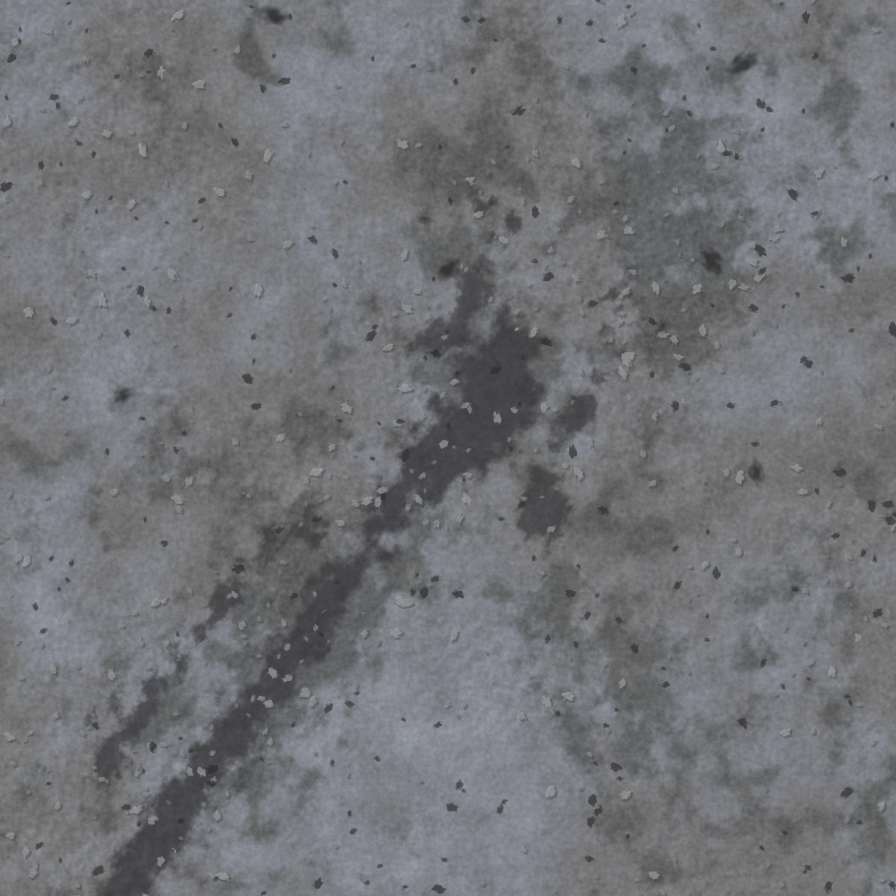
Give the GLSL for this texture, as a Shadertoy shader.

```glsl
vec2 hash2(vec2 p) {
    vec3 q = fract(vec3(p.xyx) * vec3(0.1031, 0.1030, 0.0973));
    q += dot(q, q.yzx + 33.33);
    return fract((q.xx + q.yz) * q.zy);
}

float gradientNoise(vec2 p) {
    vec2 i = floor(p), f = fract(p);
    vec2 u = f * f * f * (f * (f * 6.0 - 15.0) + 10.0);
    vec2 e = vec2(0.0, 1.0);
    float a = dot(hash2(i) * 2.0 - 1.0, f);
    float b = dot(hash2(i + e.yx) * 2.0 - 1.0, f - e.yx);
    float c = dot(hash2(i + e.xy) * 2.0 - 1.0, f - e.xy);
    float d = dot(hash2(i + e.yy) * 2.0 - 1.0, f - e.yy);
    return mix(mix(a, b, u.x), mix(c, d, u.x), u.y);
}

float fbm(vec2 p) {
    float sum = 0.0, amp = 1.0;
    for (int i = 0; i < 5; i++) {
        sum += amp * gradientNoise(p);
        p = mat2(1.6, 1.2, -1.2, 1.6) * p + 17.3;
        amp *= 0.55;
    }
    return sum;
}

// Signed distance to a capsule whose radius runs from ra to rb
float taper(vec2 p, vec2 a, vec2 b, float ra, float rb) {
    vec2 ab = b - a;
    float t = clamp(dot(p - a, ab) / dot(ab, ab), 0.0, 1.0);
    return length(p - a - ab * t) - mix(ra, rb, t);
}

// Scattered irregular grains: x = coverage, y = random tone
vec2 grains(vec2 p, float cells, float density, float size, float pixel) {
    vec2 g = p * cells, result = vec2(0.0);
    for (int y = -1; y <= 1; y++)
    for (int x = -1; x <= 1; x++) {
        vec2 id = floor(g) + vec2(x, y);
        vec2 pick = hash2(id + 71.7);
        vec2 d = g - id - hash2(id + 13.1);
        float angle = 6.283 * hash2(id + 5.9).x;
        d = mat2(cos(angle), sin(angle), -sin(angle), cos(angle)) * d;
        d.x *= 0.65;
        float r = size * mix(0.35, 1.0, pick.y * pick.y);
        float edge = length(d) - r * (1.0 + 0.8 * gradientNoise(d / r * 1.3 + id));
        float soft = max(pixel * cells, 0.08);
        float cover = smoothstep(soft, -soft, edge) * step(pick.x, density);
        if (cover > result.x) result = vec2(cover, pick.y);
    }
    return result;
}

void mainImage(out vec4 fragColor, in vec2 fragCoord) {
    float pixel = 1.0 / min(iResolution.x, iResolution.y);
    vec2 p = fragCoord * pixel;
    vec2 along = vec2(0.63, 0.777);
    vec2 q = vec2(dot(p, along), dot(p, vec2(along.y, -along.x)));

    float broad = fbm(p * 3.2 + 4.0);
    float mottle = fbm(p * 13.0 + 31.0);
    float crumbs = fbm(p * 38.0 + 9.0);
    float brushed = fbm(q * vec2(9.0, 30.0) + 50.0);

    // Bare concrete
    float light = 0.482 + 0.10 * broad + 0.075 * mottle + 0.04 * crumbs;
    vec3 color = light * vec3(0.99, 1.0, 1.03);
    color *= mix(vec3(1.015, 1.0, 0.975), vec3(0.985, 1.0, 1.03),
                 smoothstep(-0.35, 0.35, broad + 0.5 * mottle));

    // Brownish damp blotches, denser around the streak and on the right
    float band = taper(p, vec2(0.12, 0.08), vec2(0.68, 0.72), 0.08, 0.13);
    float near = smoothstep(0.16, -0.08, band);
    float damp = 0.75 * fbm(p * 5.0 + 80.0) + 0.55 * fbm(p * 20.0 + 12.0);
    damp += 0.25 * near + 0.08 * smoothstep(0.3, 0.9, p.x) + 0.25 * brushed * near;
    damp += 0.22 * smoothstep(0.12, 0.0, length(p - vec2(0.73, 0.81)));
    damp += 0.18 * smoothstep(0.13, 0.0, length(p - vec2(0.71, 0.19)));
    color = mix(color, vec3(0.335, 0.337, 0.333) + 0.05 * crumbs,
                0.72 * smoothstep(0.14, 0.48, damp));

    // Dark diagonal streak with ragged side strokes
    float core = taper(p, vec2(0.14, 0.01), vec2(0.39, 0.36), 0.030, 0.018);
    core = min(core, taper(p, vec2(0.39, 0.36), vec2(0.56, 0.58), 0.010, 0.050));
    float side = taper(p, vec2(0.50, 0.61), vec2(0.55, 0.75), 0.035, 0.015);
    side = min(side, taper(p, vec2(0.59, 0.42), vec2(0.71, 0.69), 0.022, 0.008));
    side = min(side, taper(p, vec2(0.11, 0.15), vec2(0.33, 0.41), 0.016, 0.012));
    float ragged = 0.030 * mottle + 0.025 * crumbs + 0.025 * brushed;
    float stain = smoothstep(0.014, -0.016, core + ragged);
    stain = max(stain, 0.85 * smoothstep(0.012, -0.018, side + 1.6 * ragged + 0.006));
    color = mix(color, vec3(0.258, 0.258, 0.268) + 0.03 * crumbs, 0.9 * stain);

    // Fine sandy grain, with a relief lit from the upper left
    vec2 lift = vec2(-0.0022, 0.0022);
    float relief = fbm((p - lift) * 75.0) - fbm((p + lift) * 75.0);
    float rough = smoothstep(-0.2, 0.35, fbm(p * 4.5 + 23.0) + 0.25 * near);
    float sand = gradientNoise(p * 150.0) + 0.8 * gradientNoise(p * 260.0 + 7.0);
    color += (0.055 * sand + mix(0.018, 0.05, rough) * relief) * (1.0 - 0.55 * stain);

    // Pale pebbles, each with a small shadow, gathered in rough areas
    float crowd = mix(0.03, 0.22, rough * max(near, 0.35));
    vec2 shade = grains(p + vec2(-0.002, 0.002), 70.0, crowd, 0.36, pixel);
    vec2 pebble = grains(p, 70.0, crowd, 0.32, pixel);
    color = mix(color, vec3(0.27), 0.45 * shade.x);
    color = mix(color, mix(vec3(0.46, 0.47, 0.48), vec3(0.62, 0.63, 0.64), pebble.y)
                + 0.05 * sand, 0.7 * pebble.x);

    // Dark pits, many small and a few large
    float pits = 0.65 * grains(p + 3.0, 60.0, 0.07, 0.28, pixel).x;
    pits = max(pits, 0.8 * grains(p + 8.0, 14.0, 0.07, 0.13, pixel).x);
    color = mix(color, vec3(0.17, 0.17, 0.175), pits);

    fragColor = vec4(clamp(color, 0.0, 1.0), 1.0);
}
```
